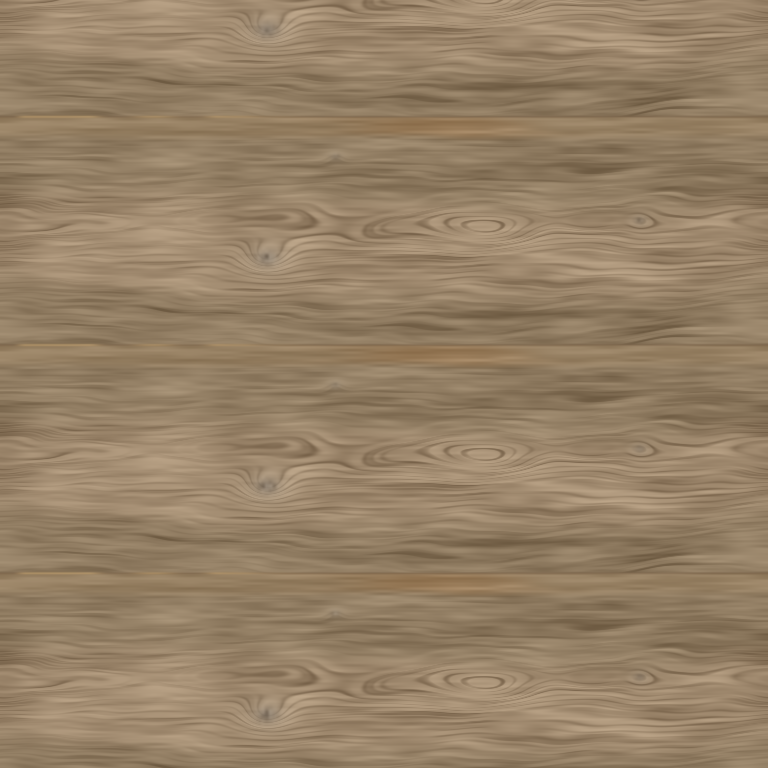
Give the GLSL for this texture, as a Shadertoy shader.

```glsl
// Horizontal wood boards: one board is repeated down the canvas, one length across.
// A growth height field, bent by sines and knots, feeds stretched noise whose
// contours become grain, streaks and cathedral rings; soft bands set the tone.

const float TAU = 6.28318;
const float BOARD = 0.2972; // board height in canvas units

float hash(vec2 p) {
    return fract(sin(dot(p, vec2(127.1, 311.7))) * 43758.55);
}

// Value noise that wraps in x after the given number of cells
float noise(vec2 p, float wrap) {
    vec2 i = floor(p), f = fract(p);
    f = f * f * (3.0 - 2.0 * f);
    float x0 = mod(i.x, wrap), x1 = mod(i.x + 1.0, wrap);
    return mix(mix(hash(vec2(x0, i.y)), hash(vec2(x1, i.y)), f.x),
               mix(hash(vec2(x0, i.y + 1.0)), hash(vec2(x1, i.y + 1.0)), f.x), f.y);
}

// Noise with separate cell counts along and across the grain
float grain(float x, float h, float along, float across) {
    return noise(vec2(x * along, h * across + 40.0), along);
}

float bell(float d, float width) {
    return exp(-d * d / (width * width));
}

float wrapped(float d) {
    return fract(d + 0.5) - 0.5;
}

void mainImage(out vec4 fragColor, in vec2 fragCoord) {
    vec2 uv = fragCoord / iResolution.xy;
    float x = uv.x;
    float s = mod(0.848 - uv.y, BOARD); // depth below the seam
    float v = s / BOARD;

    // Growth field: mirrored about the heart line of the board
    float wave = 0.0035 * sin(TAU * 2.0 * x + 9.0 * v)
               + 0.0018 * sin(TAU * 5.0 * x + 1.0 + 17.0 * v)
               + 0.0009 * sin(TAU * 11.0 * x + 31.0 * v);
    wave *= smoothstep(0.06, 0.3, v);
    float axis = s - 0.137 + wave;
    float h = sqrt(axis * axis + 0.00006);
    h += 0.008 * sin(TAU * 4.0 * x + 2.0) * bell(axis, 0.035);
    h += 0.012 * sin(TAU * (x - 0.8)) * smoothstep(0.6, 0.95, v);
    h += 0.008 * (grain(x, s, 7.0, 30.0) - 0.5) * smoothstep(0.1, 0.4, v);
    h += 0.009 * (grain(x, s, 19.0, 55.0) - 0.5) * bell(axis, 0.05);

    // Knots and ring eyes: x, depth, radius, pull; the first three have a heart
    vec4 knots[8] = vec4[8](
        vec4(0.348, 0.184, 0.021, 0.030), vec4(0.437, 0.052, 0.010, 0.008),
        vec4(0.833, 0.135, 0.011, 0.012), vec4(0.000, 0.131, 0.025, 0.026),
        vec4(0.640, 0.146, 0.032, 0.030), vec4(0.765, 0.138, 0.020, 0.018),
        vec4(0.265, 0.136, 0.021, 0.016), vec4(0.505, 0.150, 0.023, 0.020));
    float halo = 0.0, heart = 0.0;
    for (int i = 0; i < 8; i++) {
        vec4 k = knots[i];
        vec2 d = vec2(wrapped(x - k.x) / (i < 3 ? 1.4 : 2.3), s - k.y) / k.z;
        float pull = exp(-dot(d, d));
        h -= k.w * pull;
        if (i < 3) {
            halo += pull * k.z / 0.021;
            heart += exp(-5.0 * dot(d, d)) * k.z / 0.021;
        }
    }

    // Broad light and dark bands with ragged limits
    float ragged = v + 0.15 * (grain(x, s, 6.0, 30.0) - 0.5);
    float pale = smoothstep(0.29, 0.46, ragged) - smoothstep(0.68, 0.87, ragged);
    float tone = 0.43 + 0.23 * pale;
    tone -= 0.14 * bell(wrapped(x - 0.84), 0.2) * bell(v - 0.22, 0.13);
    tone -= 0.22 * bell(wrapped(x - 0.13), 0.13) * bell(v - 0.385 + 0.1 * (x - 0.13), 0.05);
    tone -= 0.12 * bell(wrapped(x - 0.75), 0.18) * bell(v - 0.87, 0.06);
    tone -= 0.08 * bell(wrapped(x - 0.08), 0.12) * bell(v - 0.72, 0.07);

    // Streaks, broken growth lines and pores; fine lines fade where they crowd
    float crowd = min(fwidth(h), 4.0 / iResolution.y) * 130.0;
    float fade = 1.0 / (1.0 + crowd * crowd);
    float patches = grain(x, h, 13.0, 45.0);
    float streak = grain(x, h + 0.5, 8.0, 110.0);
    float broken = grain(x, s, 15.0, 60.0);
    float line = smoothstep(0.52, 0.85, grain(x, h + 0.9, 9.0, 230.0));
    float ring = pow(0.5 + 0.5 * sin(760.0 * h + 5.0 * grain(x, h, 7.0, 50.0)), 4.0);
    float pores = grain(x, s + 0.3 * wave, 24.0, 300.0);
    float flecks = grain(x, h + 0.3, 30.0, 190.0);
    tone += 0.26 * (patches - 0.5) + 0.26 * (streak - 0.5);
    tone += 0.27 * (pores - 0.5) + 0.24 * (flecks - 0.5);
    tone -= fade * line * mix(0.08, 0.42, broken) * smoothstep(0.07, 0.2, v) - 0.06;
    tone -= fade * (ring - 0.27) * mix(0.02, 0.32, smoothstep(0.25, 0.75, broken)) * (0.35 + 0.65 * pale);
    tone += 0.14 * halo;

    vec3 color = mix(vec3(0.462, 0.378, 0.282), vec3(0.715, 0.625, 0.515), clamp(tone, -0.1, 1.1));
    color += vec3(-0.006, 0.002, 0.0) * (1.0 - pale);

    // Olive strip beside the seam, faintly stained orange in the middle
    float strip = 1.0 - smoothstep(0.06, 0.11, v + 0.02 * (patches - 0.5));
    float stain = 0.65 * bell(x - 0.56, 0.16) * smoothstep(0.3, 0.75, grain(x, s, 5.0, 75.0));
    vec3 stripColor = mix(vec3(0.60, 0.51, 0.39), vec3(0.63, 0.48, 0.32), stain);
    stripColor += 0.09 * (streak - 0.5) + 0.07 * (pores - 0.5);
    color = mix(color, stripColor, 0.75 * strip);

    // Grey, cracked knot hearts
    float mottling = noise(uv * vec2(190.0, 150.0), 190.0);
    color = mix(color, vec3(0.66, 0.60, 0.52), 0.4 * min(halo, 1.0));
    color = mix(color, mix(vec3(0.36, 0.31, 0.26), vec3(0.62, 0.57, 0.51), mottling), 0.75 * min(heart, 1.0));

    // Seam: yellow glints at the left, a thin dark joint elsewhere
    float seam = bell(min(s, BOARD - s), 0.0016);
    float glint = (1.0 - smoothstep(0.25, 0.42, x)) * smoothstep(0.2, 0.6, noise(vec2(x * 20.0, 3.0), 20.0));
    color = mix(color, mix(vec3(0.48, 0.39, 0.29), vec3(0.74, 0.61, 0.42), glint), 0.6 * seam);

    fragColor = vec4(color, 1.0);
}
```
